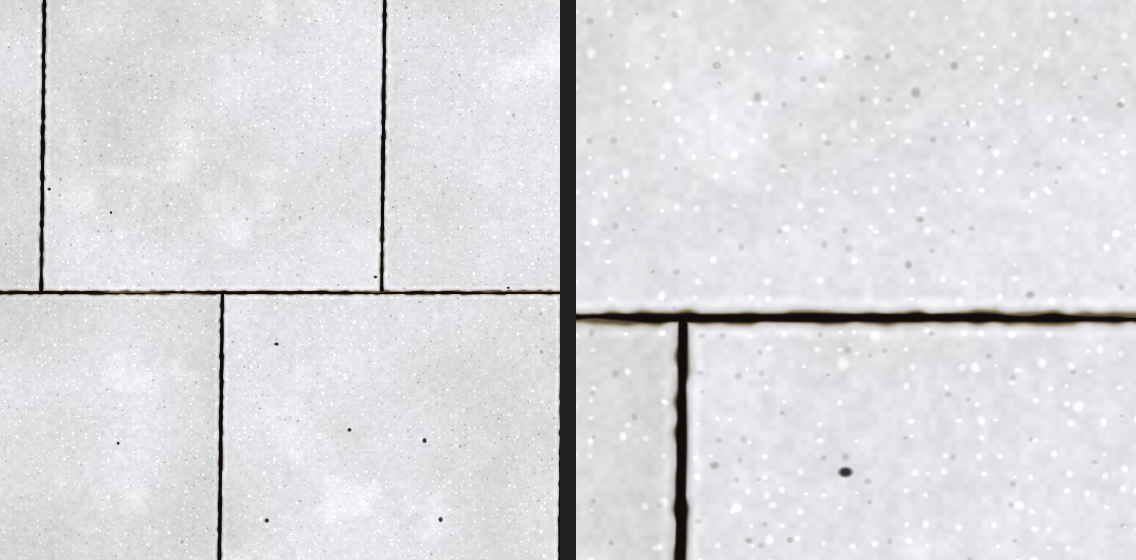
Left, the full canvas; right, a detail of the centre.
Give the GLSL for this texture, as a three.js fragment shader.

```glsl
varying vec2 vUv;

float hash(vec2 p) {
  vec3 q = fract(vec3(p.xyx) * 0.1031);
  q += dot(q, q.yzx + 33.33);
  return fract((q.x + q.y) * q.z);
}

float noise(vec2 p) {
  vec2 i = floor(p), f = fract(p);
  f = f * f * (3.0 - 2.0 * f);
  return mix(mix(hash(i), hash(i + vec2(1.0, 0.0)), f.x),
             mix(hash(i + vec2(0.0, 1.0)), hash(i + 1.0), f.x), f.y);
}

float fbm(vec2 p) {
  float sum = 0.0, amp = 0.5;
  for (int i = 0; i < 5; i++) {
    sum += amp * noise(p);
    p = p * 2.03 + 17.3;
    amp *= 0.5;
  }
  return sum;
}

// Soft dots scattered one per cell; radius is a fraction of the cell
float specks(vec2 p, float cells, float chance, float radius, float seed) {
  vec2 q = p * cells + seed;
  vec2 id = floor(q);
  vec2 centre = 0.3 + 0.4 * vec2(hash(id + 3.7), hash(id + 41.1));
  vec2 d = (fract(q) - centre) * vec2(1.0, 0.8 + 0.6 * hash(id + 8.3));
  float r = radius * (0.6 + 0.6 * hash(id + 23.9));
  float dotMask = 1.0 - smoothstep(r * 0.4, r * 1.3, length(d));
  return dotMask * step(hash(id + 71.3), chance);
}

void main() {
  vec2 p = vUv;

  // Staggered slabs, their upright joints leaning slightly
  float y = (p.y - 0.478 + 0.0015 * (noise(vec2(p.x * 5.0, 2.0)) - 0.5)) / 0.61;
  float row = floor(y);
  float shift = mix(0.0735, 0.397, mod(row, 2.0));
  float x = (p.x - shift - 0.011 * (p.y - 0.478)) / 0.608;
  vec2 slab = vec2(floor(x), row);
  vec2 edge = (0.5 - abs(fract(vec2(x, y)) - 0.5)) * vec2(0.608, 0.61);
  float nearest = min(edge.x, edge.y);

  // Concrete: slab tone, cloudy stains and a duller rim
  float cloud = fbm(p * 4.5 + slab * 7.1);
  float tone = 0.5 + 2.2 * (cloud - 0.47) + 0.35 * (hash(slab + 12.0) - 0.5);
  tone += 0.4 * (p.x - 0.5);
  tone -= 0.3 * (1.0 - smoothstep(0.01, 0.05, nearest)) * noise(p * 14.0);
  vec3 color = mix(vec3(0.83, 0.84, 0.835), vec3(0.905, 0.908, 0.925), clamp(tone, 0.0, 1.0));
  color += 0.05 * smoothstep(0.6, 0.78, fbm(p * 9.0 + 31.0));

  // Fine grain, pale grit and shallow pits
  color += 0.045 * (noise(p * 260.0) - 0.5) + 0.04 * (noise(p * 130.0 + 9.0) - 0.5);
  color += 0.09 * specks(p, 95.0, 0.32, 0.2, 5.0);
  color += 0.10 * specks(p, 48.0, 0.14, 0.15, 19.0);
  color -= 0.10 * specks(p, 80.0, 0.16, 0.17, 37.0);
  color -= vec3(0.15, 0.16, 0.18) * specks(p, 42.0, 0.07, 0.12, 53.0);
  color = mix(color, vec3(0.13, 0.11, 0.11), 0.9 * specks(p, 7.0, 0.28, 0.026, 90.0));

  // Worn arris beside each joint
  float ragged = noise(p * 110.0) - 0.5;
  float rim = nearest + 0.003 * ragged;
  color = mix(color, vec3(0.74, 0.73, 0.73), 0.65 * (1.0 - smoothstep(0.003, 0.008, rim)));
  color += 0.04 * smoothstep(0.006, 0.009, rim) * (1.0 - smoothstep(0.009, 0.014, rim));

  // Joints: sandy fringe, mossy soil and a broken dark gap
  float level = step(edge.y, edge.x);
  float along = mix(p.y, p.x, level);
  float fill = noise(vec2(along * 9.0, 4.0 + 13.0 * level + slab.y)) * 0.7
             + noise(vec2(along * 55.0, 21.0 + level)) * 0.3;
  vec3 soil = mix(vec3(0.29, 0.26, 0.22), vec3(0.40, 0.34, 0.19), level * noise(p * 70.0));
  vec3 sand = mix(vec3(0.52, 0.50, 0.47), vec3(0.58, 0.53, 0.38), level);
  color = mix(color, sand, 0.85 * (1.0 - smoothstep(0.0025, 0.0055, rim)));
  color = mix(color, soil, 0.9 * (1.0 - smoothstep(0.0015, 0.0042, rim)));
  float gap = mix(0.0029, 0.0024, level) - 0.0028 * smoothstep(0.45, 0.85, fill) * (0.4 + 0.6 * level);
  float dark = 1.0 - smoothstep(gap - 0.0008, gap + 0.0012, nearest + 0.0012 * ragged);
  color = mix(color, vec3(0.07, 0.05, 0.05), dark);

  gl_FragColor = vec4(clamp(color, 0.0, 1.0), 1.0);
}
```
